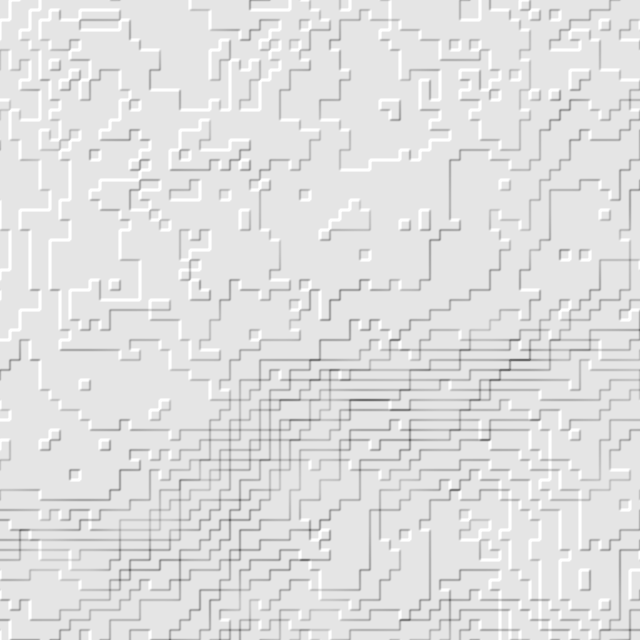
A Shadertoy shader for this texture:

```glsl
// Pale shaded relief of a terraced height field, with fine dark and white step lines.

const float CELLS = 64.0;
const float SHADOW_HALF_WIDTH = 0.2;   // in cells
const float LIGHT_HALF_WIDTH = 0.27;
const float PAPER = 0.897;
const float SHADOW_STRENGTH = 0.175;
const float LIGHT_STRENGTH = 0.105;

float hash(vec2 p) {
    vec3 q = fract(vec3(p.xyx) * 0.1031);
    q += dot(q, q.yzx + 33.33);
    return fract((q.x + q.y) * q.z);
}

float valueNoise(vec2 p) {
    vec2 i = floor(p);
    vec2 f = fract(p);
    f = f * f * (3.0 - 2.0 * f);
    float top = mix(hash(i), hash(i + vec2(1.0, 0.0)), f.x);
    float bottom = mix(hash(i + vec2(0.0, 1.0)), hash(i + 1.0), f.x);
    return mix(top, bottom, f.y);
}

// Zero below the origin, rising with slope one above it, rounded between.
float softRamp(float x, float rounding) {
    return 0.5 * (x + sqrt(x * x + rounding * rounding));
}

// Broad landform: a plateau that falls away to the lower right.
float landform(vec2 p) {
    float ridge = 0.77 - 0.255 * smoothstep(0.12, 0.56, p.x);
    float below = p.y - ridge;
    float h = -48.0 * softRamp(below, 0.02);
    h += 27.0 * softRamp(below - 0.17, 0.06);
    h -= 20.0 * softRamp(p.x + 0.6 * p.y - 0.98, 0.1);
    // Rising flanks on the left margin and in the lower right.
    h += 2.6 * smoothstep(-0.04, 0.14, p.x) * smoothstep(0.75, 0.45, p.y);
    h += 8.5 * smoothstep(0.73, 0.96, p.x) * smoothstep(0.5, 0.8, p.y);
    h += 4.0 * smoothstep(0.42, 0.56, p.x - 0.3 * (p.y - 0.9))
             * smoothstep(0.78, 0.94, p.y);
    return h;
}

// Whole-number height of one cell.
float terrace(vec2 cell) {
    vec2 p = (cell + 0.5) / CELLS;
    float hills = 1.4 * valueNoise(p * 4.0 + 3.7);
    hills += 1.5 * valueNoise(p * 12.0 + 19.3);
    hills += 1.1 * valueNoise(p * 23.0 + 57.1);
    float roughness = mix(0.25, 0.9, valueNoise(p * 7.0 + 41.0));
    return floor(landform(p) + hills + roughness * hash(cell + 71.0));
}

// Tone of one step line: falling steps darken, rising steps brighten.
float stepLine(float rise, float offset, float depth) {
    float r = clamp(rise, -2.0, 2.0);
    float halfWidth = r < 0.0 ? SHADOW_HALF_WIDTH : LIGHT_HALF_WIDTH;
    float strength = r < 0.0 ? SHADOW_STRENGTH * depth : LIGHT_STRENGTH;
    return r * strength * (1.0 - smoothstep(0.05, halfWidth, abs(offset)));
}

void mainImage(out vec4 fragColor, in vec2 fragCoord) {
    vec2 p = fragCoord / iResolution.y;
    p.y = 1.0 - p.y;

    // Four cells around the nearest grid corner.
    vec2 grid = p * CELLS;
    vec2 corner = floor(grid + 0.5);
    vec2 offset = grid - corner;
    float upLeft = terrace(corner - 1.0);
    float upRight = terrace(corner + vec2(0.0, -1.0));
    float downLeft = terrace(corner + vec2(-1.0, 0.0));
    float downRight = terrace(corner);

    // Soft lines along the cell borders, blended where they meet.
    float depth = mix(0.55, 1.45, valueNoise(p * 16.0 + 7.9));
    vec2 side = smoothstep(vec2(-0.14), vec2(0.14), offset);
    float across = mix(stepLine(upRight - upLeft, offset.x, depth),
                       stepLine(downRight - downLeft, offset.x, depth), side.y);
    float down = mix(stepLine(downLeft - upLeft, offset.y, depth),
                     stepLine(downRight - upRight, offset.y, depth), side.x);

    fragColor = vec4(vec3(clamp(PAPER + across + down, 0.42, 1.0)), 1.0);
}
```
